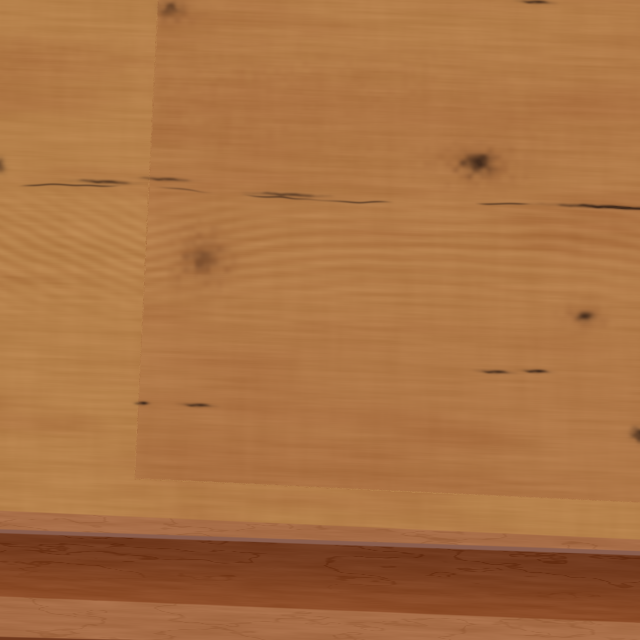
A three.js fragment shader for this texture:

```glsl
// Honey-coloured wooden boards with knots and cracks above a stepped, darker wooden edge.
// Stretched value noise makes the grain, soft ellipses make the knots and slits,
// and slightly tilted lines divide the boards from the bands below.
#define HONEY vec3(0.715, 0.505, 0.292)
#define AMBER vec3(0.690, 0.468, 0.277)
#define RUST vec3(0.630, 0.385, 0.215)
#define TRIM vec3(0.655, 0.425, 0.275)
#define UMBER vec3(0.445, 0.225, 0.115)
#define SIENNA vec3(0.555, 0.300, 0.155)
#define LIP vec3(0.540, 0.370, 0.310)
#define KNOT vec3(0.230, 0.145, 0.095)
#define EDGE 0.0015
#define GRAIN 0.055

varying vec2 vUv;

float hash(vec2 p) {
  return fract(sin(dot(p, vec2(127.1, 311.7))) * 43758.5453);
}

float noise(vec2 p) {
  vec2 i = floor(p), f = fract(p);
  f = f * f * (3.0 - 2.0 * f);
  return mix(mix(hash(i), hash(i + vec2(1, 0)), f.x),
             mix(hash(i + vec2(0, 1)), hash(i + vec2(1, 1)), f.x), f.y);
}

float fbm(vec2 p) {
  float sum = 0.0, amp = 0.53;
  for (int i = 0; i < 4; i++) {
    sum += amp * noise(p);
    p = p * 2.03 + 17.3;
    amp *= 0.5;
  }
  return sum;
}

// 1 above the line that runs from height a at the left to b at the right
float above(vec2 p, float a, float b) {
  return smoothstep(-EDGE, EDGE, p.y - mix(a, b, p.x));
}

// Soft ellipse with a ragged outline
float blot(vec2 p, vec2 centre, vec2 size) {
  vec2 q = (p - centre) / size;
  q += 0.7 * (vec2(noise(p * 90.0), noise(p * 90.0 + 40.0)) - 0.5);
  return exp(-dot(q, q));
}

// Thin slit lying along the grain
float slit(vec2 p, vec2 centre, float halfLength) {
  vec2 q = p - centre;
  q.y += 0.04 * q.x;
  return blot(q, vec2(0), vec2(halfLength, 0.0028));
}

vec3 boards(vec2 p) {
  float right = smoothstep(-EDGE, EDGE, p.x - mix(0.198, 0.247, p.y));
  right *= 1.0 - above(p, 2.0, 2.0);
  float face = right * above(p, 0.262, 0.215);
  vec2 g = vec2(p.x, p.y + 0.035 * p.x) + face * vec2(5.3, 0.0);

  // Broad tone, warm clouds and fine fibres
  vec3 col = mix(HONEY, AMBER, face * (0.6 + 0.4 * smoothstep(0.55, 0.35, p.y) ));
  float cloud = fbm(g * vec2(3.0, 14.0));
  col = mix(col, HONEY, 0.5 * face * blot(p, vec2(0.62, 0.97), vec2(0.5, 0.06)));
  col = mix(col, RUST, 0.35 * smoothstep(0.45, 0.8, cloud));
  col = mix(col, RUST, 0.35 * face * blot(p, vec2(0.40, 0.84), vec2(0.22, 0.05)));
  col = mix(col, RUST, 0.20 * face * blot(p, vec2(0.72, 0.80), vec2(0.25, 0.07)));
  col = mix(col, RUST, 0.22 * (1.0 - face) * blot(p, vec2(0.05, 0.91), vec2(0.2, 0.03)));
  col += GRAIN * (fbm(g * vec2(9.0, 150.0)) - 0.5);
  col += 0.4 * GRAIN * (fbm(g * vec2(45.0, 9.0)) - 0.5);

  // Bowed growth rings, opening to the left on the narrow board
  float bow = mix(0.45 * p.x, 0.25 * (p.x - 0.65) * (p.x - 0.65), face);
  float ring = sin(310.0 * (p.y + bow) + 9.0 * fbm(g * vec2(4.0, 9.0)));
  float zone = exp(-pow((p.y - 0.61) / 0.075, 2.0)) * above(p, 0.24, 0.20);
  col -= 0.022 * zone * ring * vec3(0.8, 1.0, 0.9);

  // Knots with rusty halos
  float halo = blot(p, vec2(0.318, 0.597), vec2(0.042, 0.038))
    + 0.7 * blot(p, vec2(0.745, 0.747), vec2(0.060, 0.030))
    + 0.7 * blot(p, vec2(0.270, 0.985), vec2(0.035, 0.025))
    + 0.6 * blot(p, vec2(0.912, 0.506), vec2(0.035, 0.020));
  col = mix(col, RUST * 0.92, 0.65 * min(halo, 1.0) * face);
  float core = 0.95 * blot(p, vec2(0.745, 0.744), vec2(0.020, 0.013))
    + 0.85 * blot(p, vec2(0.914, 0.505), vec2(0.011, 0.007))
    + 0.85 * blot(p, vec2(1.000, 0.321), vec2(0.013, 0.009))
    + 0.55 * blot(p, vec2(0.000, 0.743), vec2(0.008, 0.011))
    + 0.50 * blot(p, vec2(0.267, 0.987), vec2(0.014, 0.011))
    + 0.30 * blot(p, vec2(0.318, 0.596), vec2(0.022, 0.020));

  // Long hairline crack, then the darker slits
  float crackY = mix(0.708, 0.674, p.x) + 0.010 * sin(p.x * 8.0) * (1.0 - p.x);
  crackY += 0.003 * (noise(p.xx * 25.0) - 0.5);
  float hair = exp(-pow((p.y - crackY) / 0.0017, 2.0));
  core += 0.55 * hair * smoothstep(0.25, 0.7, noise(vec2(p.x * 14.0, 3.0)));
  core += 0.7 * slit(p, vec2(0.163, 0.716), 0.032) + 0.6 * slit(p, vec2(0.258, 0.720), 0.028)
    + 0.6 * slit(p, vec2(0.450, 0.696), 0.040) + 0.9 * slit(p, vec2(0.945, 0.677), 0.058)
    + 0.8 * slit(p, vec2(0.774, 0.419), 0.018) + 0.9 * slit(p, vec2(0.838, 0.420), 0.015)
    + 0.9 * slit(p, vec2(0.222, 0.370), 0.008) + 0.8 * slit(p, vec2(0.309, 0.367), 0.017)
    + 0.8 * slit(p, vec2(0.837, 0.997), 0.018);
  return mix(col, KNOT, min(core, 0.9));
}

void main() {
  vec2 p = vUv;
  vec2 g = vec2(p.x, p.y + 0.043 * p.x);
  float fibre = fbm(g * vec2(12.0, 170.0)) - 0.5;
  float vein = 1.0 - smoothstep(0.0, 0.035, abs(fbm(g * vec2(9.0, 55.0)) - 0.5));

  // Shadowed band, lighter towards its foot, between two trim bands
  vec3 shade = mix(SIENNA, UMBER, smoothstep(0.06, 0.17, g.y));
  shade += 0.07 * fibre - 0.05 * vein * smoothstep(0.09, 0.13, g.y);
  vec3 trim = TRIM + 0.08 * fibre - 0.035 * vein;
  vec3 col = mix(UMBER, trim, above(p, 0.005, -0.020));
  col = mix(col, shade, above(p, 0.068, 0.027));
  col = mix(col, LIP, above(p, 0.167, 0.132));
  col = mix(col, trim, above(p, 0.173, 0.139));
  col = mix(col, boards(p), above(p, 0.202, 0.157));
  gl_FragColor = vec4(col, 1.0);
}
```
